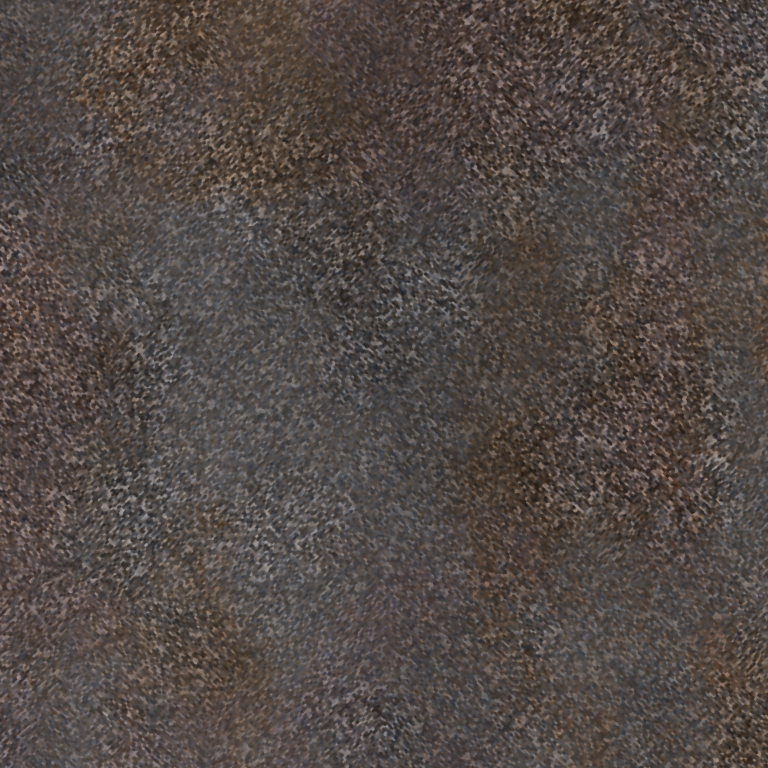
A WebGL 1 fragment shader for this texture:

```glsl
precision highp float;
uniform vec2 u_resolution;

// Palette
const vec3 UMBER = vec3(0.298, 0.247, 0.208);
const vec3 SLATE = vec3(0.304, 0.291, 0.289);
const vec3 MAUVE = vec3(0.322, 0.272, 0.275);
const vec3 RUST = vec3(0.430, 0.285, 0.200);
const vec3 WARM_TO_COOL = vec3(-0.035, 0.000, 0.040);

// Sizes, in cells per canvas
const vec2 PATCH_CELLS = vec2(4.2, 3.7);
const vec2 GRAIN_CELLS = vec2(230.0, 320.0);
const float FLECK_CELLS = 190.0;

// Strengths
const float GRAIN_ANGLE = 0.75;
const float GRAIN_CONTRAST = 0.24;
const float GLINT = 1.2;
const float GLINT_START = 0.12;
const float PATCH_CONTRAST = 0.50;
const float SLATE_LEAN = 0.14;
const float RUST_AMOUNT = 0.50;

// Cellular blending
const float REACH_SQUARED = 1.44;
const float JITTER = 0.6;

vec3 hash3(vec2 p) {
  vec3 q = fract(p.xyx * vec3(0.1031, 0.1030, 0.0973));
  q += dot(q, q.yxz + 33.33);
  return fract((q.xxy + q.yzz) * q.zyx);
}

// Smooth cellular noise: three random tones blended between jittered sites
vec3 cells(vec2 p) {
  vec2 home = floor(p);
  vec3 tone = vec3(0.0);
  float total = 0.0;
  for (int j = -1; j <= 1; j++) {
    for (int i = -1; i <= 1; i++) {
      vec2 id = home + vec2(float(i), float(j));
      vec2 toSite = id + 0.5 + JITTER * (hash3(id).xy - 0.5) - p;
      float weight = max(1.0 - dot(toSite, toSite) / REACH_SQUARED, 0.0);
      weight *= weight;
      weight *= weight;
      tone += weight * hash3(id + 71.7);
      total += weight;
    }
  }
  return tone / total;
}

// Soft stains with ragged smaller stains inside them
vec3 patches(vec2 uv) {
  vec3 sum = vec3(0.0);
  float weight = 0.5;
  float total = 0.0;
  vec2 p = uv * PATCH_CELLS + 5.3;
  for (int i = 0; i < 4; i++) {
    sum += weight * cells(p);
    total += weight;
    weight *= 0.58;
    p = p * 2.3 + 17.9;
  }
  return sum / total;
}

// Short strokes lying along one slanted direction
vec3 strokes(vec2 uv, float angle) {
  float c = cos(angle);
  float s = sin(angle);
  return cells(mat2(c, -s, s, c) * uv * GRAIN_CELLS + 40.0);
}

void main() {
  vec2 uv = gl_FragCoord.xy / min(u_resolution.x, u_resolution.y);
  vec3 stain = patches(uv);
  vec3 wear = patches(uv + 9.4);

  // Stained metal, browner above and greyer below
  float slate = smoothstep(0.32, 0.66, stain.x + SLATE_LEAN * (0.5 - uv.y));
  vec3 color = mix(UMBER, SLATE, slate);
  color = mix(color, MAUVE, 0.6 * smoothstep(0.46, 0.68, stain.z));
  color *= 1.0 + PATCH_CONTRAST * (stain.y - 0.5);

  // Rust flecks gathered in the browner stains
  vec3 fleck = cells(uv * FLECK_CELLS);
  float rust = smoothstep(0.50, 0.68, wear.x) * (1.0 - 0.7 * slate);
  color = mix(color, RUST, RUST_AMOUNT * rust * smoothstep(0.45, 0.80, fleck.x));

  // Leathery grain whose slant and strength drift over the surface
  float slant = smoothstep(0.46, 0.54, wear.y);
  vec3 grain = mix(strokes(uv, GRAIN_ANGLE), strokes(uv, -GRAIN_ANGLE), slant) - 0.5;
  float rough = mix(0.68, 1.32, smoothstep(0.36, 0.64, wear.z));
  float relief = grain.x + GLINT * max(grain.x - GLINT_START, 0.0);
  color += GRAIN_CONTRAST * rough * relief * (0.35 + 2.1 * color);
  color += WARM_TO_COOL * (grain.y + fleck.y - 0.5);

  gl_FragColor = vec4(clamp(color, 0.0, 1.0), 1.0);
}
```
